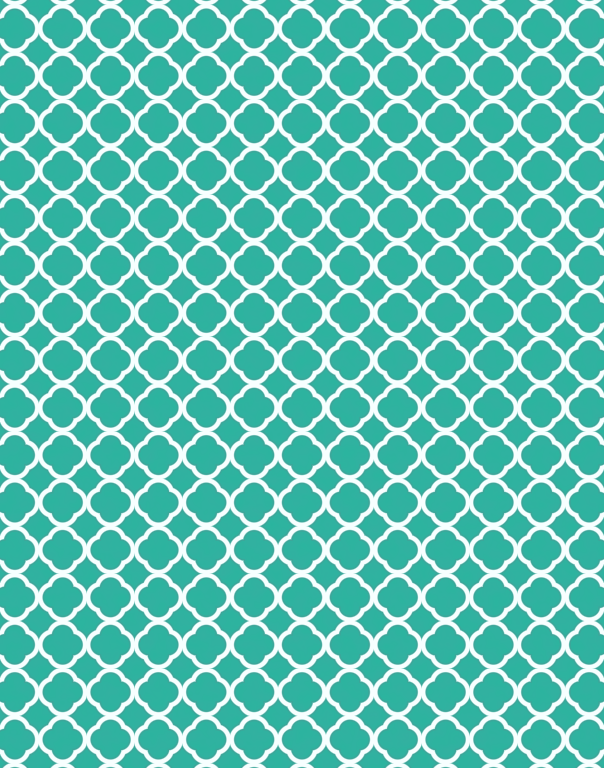
Reproduce this pattern procedurally as a WebGL 2 fragment shader.

```glsl
#version 300 es
precision highp float;
// Teal quatrefoil trellis: touching four-lobed outlines in white on a square grid.

#define REPEATS vec2(12.62, 16.2)       // cells across and down the canvas
#define GRID_SHIFT vec2(0.0, 0.5)       // grid offset from the canvas centre, in cells
#define LOBE_OFFSET 0.19                // lobe centre from cell centre, in cells
#define LOBE_RADIUS 0.28                // radius of the line's middle, in cells
#define LINE_WIDTH 0.098                // in cells
#define EDGE_SOFTNESS 0.018             // least edge blur, in cells
#define RIM_WIDTH 0.028                 // greyer fringe beside the line, in cells
#define RIM_STRENGTH 0.65
#define TEAL_COOL vec3(0.20, 0.69, 0.63)
#define TEAL_BRIGHT vec3(0.16, 0.71, 0.62)
#define TEAL_RIM vec3(0.26, 0.63, 0.59)
#define LINE_WHITE vec3(0.97, 1.00, 1.00)

uniform vec2 u_resolution;
out vec4 outColor;

// Signed distance to a union of four circles, folded into one octant.
float quatrefoil(vec2 p) {
    p = abs(p);
    if (p.y > p.x) p = p.yx;
    return length(p - vec2(LOBE_OFFSET, 0.0)) - LOBE_RADIUS;
}

// Gentle uneven tone from layered sines, in 0..1.
float mottling(vec2 p) {
    float tone = 0.0;
    float weight = 0.25;
    for (int i = 0; i < 3; i++) {
        tone += weight * sin(p.x + 1.7 * sin(p.y)) * cos(p.y - 1.3 * sin(p.x));
        p = mat2(1.6, 1.2, -1.2, 1.6) * p + 2.3;
        weight *= 0.6;
    }
    return clamp(0.4 + tone, 0.0, 1.0);
}

void main() {
    // Grid position and the local position inside one cell
    vec2 grid = (gl_FragCoord.xy / u_resolution - 0.5) * REPEATS + GRID_SHIFT;
    vec2 cell = fract(grid + 0.5) - 0.5;
    vec2 pixel = REPEATS / u_resolution;
    float blur = max(0.6 * max(pixel.x, pixel.y), EDGE_SOFTNESS);

    // Distance from the edge of the outline, negative on the line
    float edge = abs(quatrefoil(cell)) - 0.5 * LINE_WIDTH;
    float line = 1.0 - smoothstep(-blur, blur, edge);
    float rim = 1.0 - smoothstep(RIM_WIDTH, RIM_WIDTH + blur, edge);

    // Ground, fringe, then the white line
    vec3 color = mix(TEAL_COOL, TEAL_BRIGHT, mottling(grid * 4.0));
    color = mix(color, TEAL_RIM, RIM_STRENGTH * rim);
    color = mix(color, LINE_WHITE, line);
    outColor = vec4(color, 1.0);
}
```
